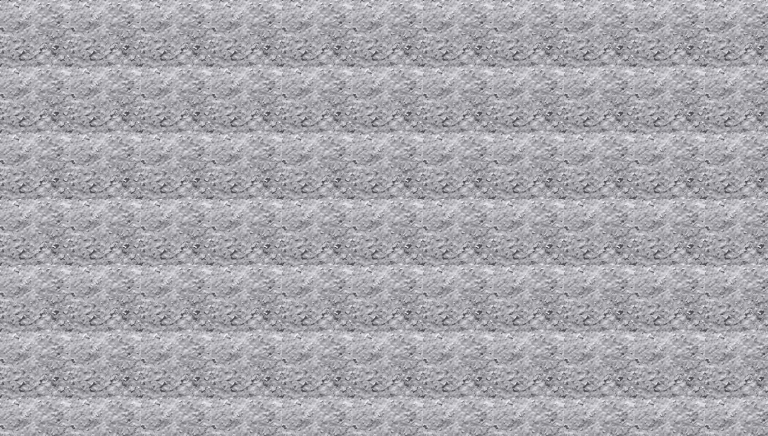
Give the GLSL for this texture, as a Shadertoy shader.

```glsl
// Rough grey plaster, one square-ish stone tile repeated in a plain grid.
// Each tile is a noise relief lit from above, scattered with two sizes of pale
// chips that cast shadows, and fades to a darker band along its lower edge.

#define REPEATS vec2(10.89, 6.58)     // tiles across and down
#define TILE_SHAPE vec2(1.067, 1.0)   // tile width and height
#define TO_LIGHT vec2(-0.003, -0.020) // step towards the light, y down
#define TOP_TONE 0.712
#define BOTTOM_TONE 0.630
#define BLOTCH 0.19                   // strength of the broad patches
#define GRIT 0.68                     // strength of the relief shading
#define CHIP_GRID 12.0                // large chip cells per tile height
#define CHIP_GAIN 0.17
#define SHADOW_LOSS 0.25
#define TINT vec3(0.004, 0.0, 0.022)  // cool violet cast
#define SAMPLES 2                     // antialiasing grid per side

const mat2 TURN = mat2(0.8, 0.6, -0.6, 0.8);

float hash(vec2 p) {
    return fract(sin(dot(p, vec2(127.1, 311.7))) * 43758.545);
}

float noise(vec2 p) {
    vec2 cell = floor(p), f = fract(p);
    f = f * f * (3.0 - 2.0 * f);
    float top = mix(hash(cell), hash(cell + vec2(1, 0)), f.x);
    float bottom = mix(hash(cell + vec2(0, 1)), hash(cell + vec2(1, 1)), f.x);
    return mix(top, bottom, f.y);
}

// Height of the plaster surface, octaves turned to hide the lattice
float relief(vec2 p) {
    float height = 0.0, weight = 0.36;
    p *= 10.0;
    for (int i = 0; i < 3; i++) {
        height += weight * noise(p);
        p = TURN * p * 1.9 + 7.3;
        weight *= 0.95;
    }
    return height;
}

// Coverage of the chips (x) and of their shadows (y)
vec2 chips(vec2 g, float density) {
    vec2 home = floor(g), cover = vec2(0.0);
    for (int j = -1; j <= 1; j++)
    for (int i = -1; i <= 1; i++) {
        vec2 cell = home + vec2(i, j);
        vec2 jitter = vec2(hash(cell + 17.0), hash(cell + 41.0));
        float present = smoothstep(-0.05, 0.05, density - hash(cell + 5.0));
        float size = hash(cell + 73.0);
        float radius = mix(0.15, 0.46, size * size);
        vec2 d = g - cell - jitter;
        d.y += (hash(cell + 29.0) - 0.5) * d.x;   // tilt
        d.y *= 1.25;                              // flatten
        float side = 0.5 * (hash(cell + 89.0) - 0.5);
        vec2 dist = vec2(length(d), length(d - vec2(side, 0.36)));
        vec2 shape = 1.0 - smoothstep(radius - 0.06, radius + 0.05, dist - vec2(0.0, 0.03));
        // Brightness and depth differ from chip to chip
        vec2 strength = 0.45 + 0.8 * vec2(hash(cell + 97.0), hash(cell + 61.0));
        cover = max(cover, present * shape * strength);
    }
    return cover;
}

// Grey value of the surface at a point of the tile, y down
float plasterTone(vec2 tile) {
    vec2 p = tile * TILE_SHAPE;
    float patches = 0.6 * noise(TURN * p * 4.0 + 23.0) + 0.4 * noise(p * 8.0 + 11.0) - 0.5;
    float lower = smoothstep(0.15, 0.85, tile.y - 0.4 * patches);
    float tone = mix(TOP_TONE, BOTTOM_TONE, lower) + BLOTCH * patches;

    // Slopes that face the light brighten, the others darken
    tone += GRIT * (relief(p) - relief(p + TO_LIGHT));
    tone += 0.12 * (noise(TURN * p * 36.0 + 57.0) - 0.5);

    // Chips and shadows in two sizes, in loose clusters with rough edges
    vec2 rough = 0.05 * (vec2(noise(p * 26.0 + 31.0), noise(p * 26.0 + 67.0)) - 0.5);
    float clusters = noise(TURN * p * 5.0 + 83.0) - 0.5;
    float density = mix(0.34, 0.56, lower) + 0.5 * clusters;
    float scale = CHIP_GRID, strength = 1.0;
    for (int size = 0; size < 2; size++) {
        vec2 cover = chips((p + rough) * scale + 3.7 * float(size), density);
        tone += strength * CHIP_GAIN * cover.x;
        tone -= strength * SHADOW_LOSS * cover.y * (1.0 - min(cover.x, 1.0));
        scale *= 1.7;
        strength *= 0.65;
    }
    return clamp(tone, 0.30, 0.93);
}

void mainImage(out vec4 fragColor, in vec2 fragCoord) {
    float tone = 0.0;
    for (int j = 0; j < SAMPLES; j++)
    for (int i = 0; i < SAMPLES; i++) {
        vec2 offset = (vec2(i, j) + 0.5) / float(SAMPLES) - 0.5;
        vec2 uv = (fragCoord + offset) / iResolution.xy;
        // Tiles are counted from the upper left corner
        tone += plasterTone(fract(vec2(uv.x, 1.0 - uv.y) * REPEATS));
    }
    tone /= float(SAMPLES * SAMPLES);
    fragColor = vec4(vec3(tone) + TINT, 1.0);
}
```
